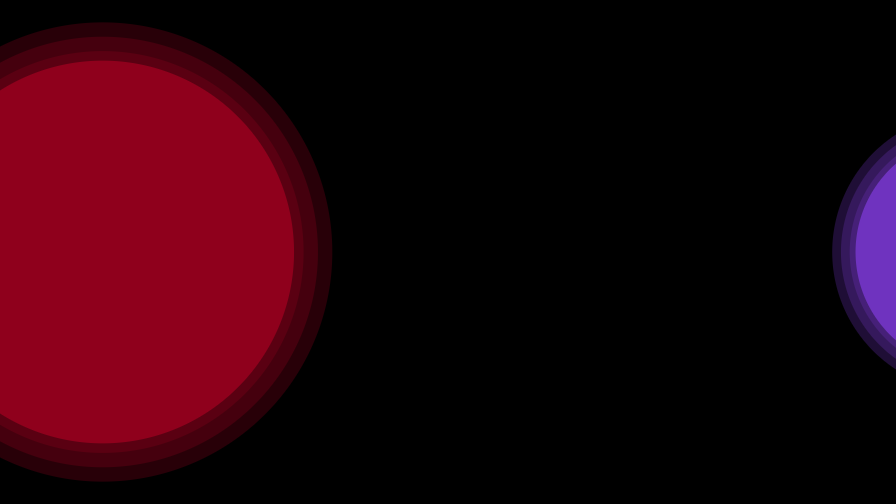
Write a WebGL 1 fragment shader that draws this background.

```glsl
precision highp float;

uniform vec2 u_resolution;

// Lengths are fractions of the canvas height
#define RED_CENTER vec2(0.2037, 0.5)
#define RED_RADIUS 0.3797
#define RED_COLOR vec3(0.56, 0.0, 0.11)
#define VIOLET_CENTER vec2(1.929, 0.5)
#define VIOLET_RADIUS 0.2315
#define VIOLET_COLOR vec3(0.435, 0.2, 0.75)
#define HALO_STEP 0.075
#define INNER_HALO 0.05
#define HALO_OPACITY 0.28

// Antialiased coverage of a disc
float disc(vec2 p, float radius) {
    return clamp(0.5 + (radius - length(p)) * u_resolution.y, 0.0, 1.0);
}

// Solid disc over three stacked translucent halos
vec3 paintOrb(vec3 base, vec2 p, float radius, vec3 color) {
    for (int i = 0; i < 3; i++) {
        float haloScale = 1.0 + INNER_HALO + HALO_STEP * float(2 - i);
        base = mix(base, color, HALO_OPACITY * disc(p, radius * haloScale));
    }
    return mix(base, color, disc(p, radius));
}

void main() {
    vec2 p = gl_FragCoord.xy / u_resolution.y;
    vec3 color = vec3(0.0);
    color = paintOrb(color, p - RED_CENTER, RED_RADIUS, RED_COLOR);
    color = paintOrb(color, p - VIOLET_CENTER, VIOLET_RADIUS, VIOLET_COLOR);
    gl_FragColor = vec4(color, 1.0);
}
```
